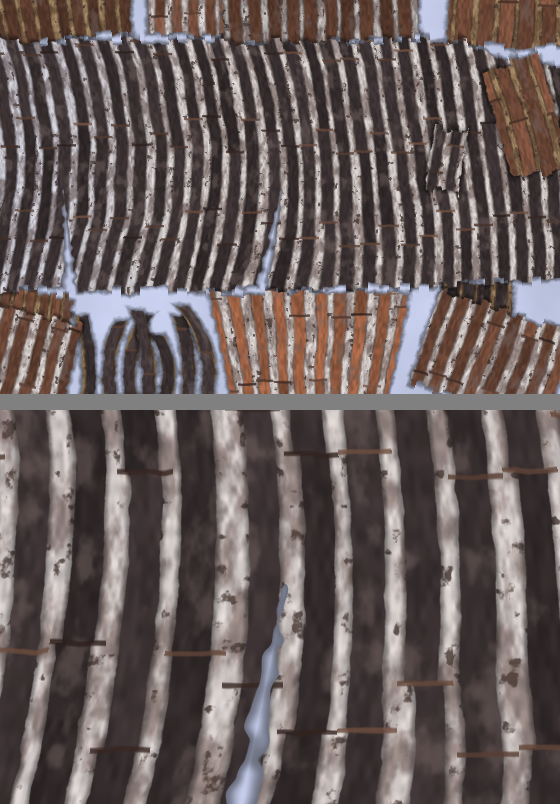
Top, the full canvas; bottom, a detail of the centre.
Write a Shadertoy shader that draws this texture.

```glsl
// Worn striped bark cloth: a broad panel of dark bowed strips among torn brown scraps on a pale table.
#define PITCH 0.0474      // panel strip spacing, about 30 across the canvas
#define DUTY 0.57         // dyed share of each strip
#define ROW 0.235         // length of a strip between seams
#define JOG 0.16          // sideways slip between sewn lengths
#define FRAY 0.022        // raggedness of cut ends
#define DARK vec3(0.21, 0.175, 0.178)
#define PALE vec3(0.83, 0.80, 0.79)
#define BROWN vec3(0.46, 0.30, 0.23)
#define RUST vec3(0.55, 0.34, 0.24)
#define BARK vec3(0.62, 0.51, 0.38)
#define TABLE vec3(0.73, 0.76, 0.87)
#define PX (1.0 / iResolution.y)

float hash(vec2 p) {
    return fract(sin(dot(p, vec2(127.1, 311.7))) * 43758.5453);
}

float noise(vec2 p) {
    vec2 i = floor(p), f = fract(p);
    f = f * f * (3.0 - 2.0 * f);
    return mix(mix(hash(i), hash(i + vec2(1, 0)), f.x),
               mix(hash(i + vec2(0, 1)), hash(i + vec2(1, 1)), f.x), f.y);
}

float fbm(vec2 p) {
    float sum = 0.0, amp = 0.5;
    for (int i = 0; i < 4; i++) {
        sum += amp * noise(p);
        p = p * 2.03 + 17.0;
        amp *= 0.5;
    }
    return sum / 0.9375;
}

// Dyed strips running along q.y over a fibrous ground
vec3 stripedCloth(vec2 q, float pitch, float duty, vec3 dye, vec3 ground) {
    float x = q.x / pitch + 0.22 * (noise(vec2(q.x * 6.0, q.y * 11.0)) - 0.5);
    float id = floor(x);
    float v = q.y / ROW + 0.45 * hash(vec2(id, 3.0));
    float row = floor(v);
    float cell = hash(vec2(id, row));
    float jog = JOG * (cell - 0.5);
    float rough = 0.10 * (fbm(q * vec2(70.0, 55.0)) - 0.5);
    float d = (abs(fract(x) - 0.5 + jog) - 0.5 * duty * (0.9 + 0.2 * cell) + rough) * pitch;

    // Ground: pale fibre, grey-brown stains, dark pits and edge shade
    float stain = fbm(q * vec2(65.0, 32.0) + 5.0);
    float grain = noise(q * vec2(260.0, 110.0));
    vec3 fibre = mix(ground * vec3(0.70, 0.65, 0.64), ground, smoothstep(0.32, 0.64, stain));
    fibre *= 0.86 + 0.24 * grain;
    float pits = smoothstep(0.64, 0.78, fbm(q * vec2(95.0, 75.0) + 31.0));
    fibre = mix(fibre, vec3(0.30, 0.24, 0.22), 0.85 * pits);
    fibre *= mix(0.62, 1.0, smoothstep(0.0, 0.006, d));

    // Dye: tone per length, fine grain and rubbed patches
    vec3 cloth = dye * (0.82 + 0.34 * hash(vec2(id, row + 9.0)));
    cloth *= 0.84 + 0.32 * noise(q * vec2(190.0, 75.0));
    float worn = smoothstep(0.56, 0.78, fbm(q * vec2(38.0, 24.0) + 60.0));
    cloth = mix(cloth, vec3(0.44, 0.38, 0.37), 0.5 * worn);
    vec3 col = mix(fibre, cloth, smoothstep(PX, -PX, d));

    // Seams between lengths
    float wave = 0.012 * (noise(q * 80.0) - 0.5);
    float seam = abs(fract(v + 0.5) - 0.5 + wave) * ROW;
    vec3 thread = mix(vec3(0.16, 0.11, 0.10), vec3(0.48, 0.34, 0.27), hash(vec2(id, 21.0)));
    return mix(col, thread, 0.8 * smoothstep(0.0025 + PX, 0.001, seam));
}

// Composite a piece with a soft contact shadow
void lay(inout vec3 col, vec3 cloth, float d) {
    col *= mix(0.55, 1.0, smoothstep(0.0, 0.014, d));
    col = mix(col, cloth, smoothstep(PX, -PX, d));
}

// Torn rectangle: box = centre and half size, pose = lean and fan
void scrap(inout vec3 col, vec2 p, vec4 box, vec2 pose, float pitch, float duty, vec3 dye, vec3 ground) {
    vec2 q = p - box.xy;
    float c = cos(pose.x), s = sin(pose.x);
    q = mat2(c, s, -s, c) * q;
    q.x /= 1.0 + pose.y * q.y;
    vec2 e = abs(q) - box.zw;
    e.y += FRAY * (hash(vec2(floor(q.x / pitch * 2.0), box.x)) - 0.5);
    float d = max(e.x, e.y) + 0.014 * (fbm(p * 60.0) - 0.5);
    lay(col, stripedCloth(q + vec2(0.0, box.x), pitch, duty, dye, ground), d);
}

// Rip widening from a to b; negative inside
float rip(vec2 p, vec2 a, vec2 b, float w) {
    float h = clamp(dot(p - a, b - a) / dot(b - a, b - a), 0.0, 1.0);
    return length(p - mix(a, b, h)) - w * h + 0.012 * (noise(p * 70.0) - 0.3);
}

void mainImage(out vec4 fragColor, in vec2 fragCoord) {
    vec2 p = fragCoord / iResolution.y;
    vec3 col = TABLE * (0.94 + 0.22 * fbm(p * 5.0));

    // Scraps tucked behind the panel
    scrap(col, p, vec4(0.13, 0.98, 0.20, 0.085), vec2(-0.15, 0.4), 0.042, 0.60, BROWN * 0.75, BARK);
    scrap(col, p, vec4(0.81, 0.97, 0.25, 0.075), vec2(-0.06, 0.0), 0.048, 0.65, BROWN * 0.68, PALE * 0.9);
    scrap(col, p, vec4(0.47, 0.97, 0.095, 0.058), vec2(-0.03, 0.0), 0.042, 0.55, BROWN, PALE);
    scrap(col, p, vec4(1.31, 0.97, 0.17, 0.085), vec2(0.04, 0.0), 0.052, 0.65, BROWN, BARK);
    scrap(col, p, vec4(0.09, 0.21, 0.09, 0.04), vec2(0.12, 0.0), 0.032, 0.60, BROWN, BARK);
    scrap(col, p, vec4(1.21, 0.24, 0.09, 0.045), vec2(0.0), 0.040, 0.70, DARK, BARK);

    // Loose curling strips
    for (int i = 0; i < 7; i++) {
        float k = float(i), r = hash(vec2(k, 4.0));
        float bend = (r - 0.5) * 6.0 * (p.y - 0.05) * (p.y - 0.05);
        vec2 q = vec2(p.x - 0.225 - 0.051 * k - bend, p.y);
        float d = max(abs(q.x) - 0.016, q.y - 0.14 - 0.09 * hash(vec2(k, 8.0)));
        d += 0.012 * (fbm(p * 55.0) - 0.5);
        lay(col, stripedCloth(q + vec2(0.021, k), 0.042, 0.65, DARK * 1.15, BARK * 0.85), d);
    }

    // Main panel: strips bow on the left and sweep on the right
    float t = clamp((0.9 - p.y) / 0.63, 0.0, 1.0);
    float bow = mix(0.05 * sin(3.1416 * t), 0.07 * sin(1.5708 * t), smoothstep(0.5, 1.1, p.x));
    vec2 q = vec2(p.x - bow, p.y);
    float top = 0.895 - 0.06 * smoothstep(1.15, 1.32, p.x);
    float bottom = 0.265 + 0.025 * smoothstep(0.7, 1.4, p.x);
    float d = max(p.y - top, bottom - p.y) + FRAY * (hash(vec2(floor(q.x / PITCH * 2.0), 2.0)) - 0.5);
    d += 0.014 * (fbm(p * 60.0) - 0.5);
    d = max(d, -rip(p, vec2(0.16, 0.53), vec2(0.18, 0.25), 0.022));
    d = max(d, -rip(p, vec2(0.72, 0.54), vec2(0.665, 0.27), 0.018));
    vec3 ground = mix(PALE, TABLE, 0.4 * smoothstep(0.6, 0.0, p.x));
    lay(col, stripedCloth(q, PITCH, DUTY, DARK, ground), d);

    // Scraps lying in front
    scrap(col, p, vec4(1.335, 0.70, 0.075, 0.145), vec2(-0.28, 0.0), 0.050, 0.62, BROWN, BARK);
    scrap(col, p, vec4(1.133, 0.595, 0.042, 0.08), vec2(0.15, 0.0), 0.042, 0.50, DARK, PALE);
    scrap(col, p, vec4(0.06, 0.09, 0.125, 0.115), vec2(0.25, 0.0), 0.045, 0.55, BROWN * 0.9, PALE);
    scrap(col, p, vec4(0.785, 0.12, 0.225, 0.135), vec2(0.0, 0.9), 0.050, 0.52, RUST, PALE);
    scrap(col, p, vec4(1.25, 0.09, 0.18, 0.125), vec2(0.32, 0.0), 0.047, 0.56, BROWN * 0.9, PALE);

    fragColor = vec4(clamp(col, 0.0, 1.0), 1.0);
}
```
